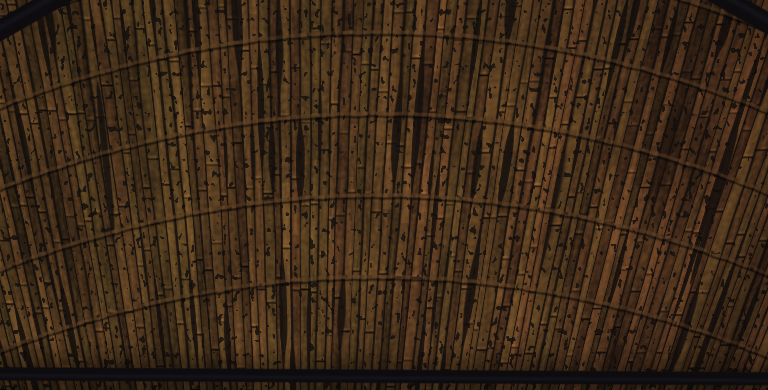
Reproduce this texture procedurally as a WebGL 2 fragment shader.

```glsl
#version 300 es
precision highp float;
// A vaulted ceiling of about 84 dark bamboo slats that fan out upwards, crossed by
// arched battens and framed by black beams. Slats are cells along a fan coordinate,
// with hashed tones, joints and gaps; gradient noise adds grain, stains and mould.
uniform vec2 u_resolution;
out vec4 fragColor;

float hash(vec2 p) {
    vec3 q = fract(p.xyx * vec3(0.1031, 0.103, 0.0973));
    q += dot(q, q.yzx + 33.33);
    return fract((q.x + q.y) * q.z);
}

float cornerSlope(vec2 cell, vec2 offset) {
    float angle = 6.2832 * hash(cell);
    return dot(vec2(cos(angle), sin(angle)), offset);
}

// Gradient noise, roughly -0.7 to 0.7
float noise(vec2 p) {
    vec2 i = floor(p), f = fract(p);
    vec2 w = f * f * f * (f * (f * 6.0 - 15.0) + 10.0);
    vec2 e = vec2(1.0, 0.0);
    return mix(mix(cornerSlope(i, f), cornerSlope(i + e, f - e), w.x),
               mix(cornerSlope(i + e.yx, f - e.yx), cornerSlope(i + 1.0, f - 1.0), w.x), w.y);
}

// Soft band: 1 where distance d is below the half width
float band(float d, float halfWidth, float soft) {
    return 1.0 - smoothstep(halfWidth - soft, halfWidth + soft, abs(d));
}

// Tapered opening from a to b, widest in the middle
float crack(vec2 p, vec2 a, vec2 b, float width, float soft) {
    vec2 ab = b - a;
    float t = clamp(dot(p - a, ab) / dot(ab, ab), 0.0, 1.0);
    float taper = sqrt(4.0 * t * (1.0 - t));
    return band(length(p - a - ab * t), width * taper, soft) * smoothstep(0.0, 0.1, taper);
}

void main() {
    vec2 p = gl_FragCoord.xy / u_resolution.y;
    p.x += 0.5 * (1.969 - u_resolution.x / u_resolution.y);
    float px = 1.0 / u_resolution.y;

    // Fan coordinate, warped so that the slats vary in width and lean
    float u = (p.x - 0.77) / (p.y + 2.8) * 3.3 / 0.0235 + 200.0;
    u += 0.5 * noise(vec2(u * 0.8, p.y * 0.9)) + 0.1 * noise(vec2(u * 0.5, p.y * 6.0));
    float slat = floor(u), across = fract(u);
    float soft = 0.6 * px / 0.0235;

    // Joints divide each slat into lengths of different tone
    float pitch = 0.2 + 0.16 * hash(vec2(slat, 3.0));
    float along = p.y / pitch + 9.0 * hash(vec2(slat, 7.0));
    float piece = floor(along);
    float jointDistance = (fract(along) - 0.5) * pitch;
    float tone = 0.54 + 0.62 * (hash(vec2(slat, 11.0)) - 0.5);
    tone += 0.2 * (hash(vec2(slat, piece + 20.0)) - 0.5);

    // Long fibres, fine grain and wide stains
    tone += 0.3 * noise(vec2(u * 3.0, p.y * 14.0));
    tone += 0.28 * noise(vec2(u * 2.3, p.y * 75.0));
    tone += 0.4 * noise(p * vec2(5.0, 4.0) + 31.0);
    vec3 color = mix(vec3(0.155, 0.105, 0.065), vec3(0.41, 0.28, 0.145), clamp(tone, 0.0, 1.15));
    float hue = hash(vec2(slat, 43.0)) - 0.5 - 0.4 * (p.x - 0.9);
    color *= 1.0 + hue * vec3(-0.04, 0.08, -0.02);

    // Rounded face, lit a little from the left
    float side = across * 2.0 - 1.0;
    color *= 1.06 - 0.22 * side * side - 0.07 * side;

    // Joint: dark ring with a pale lip above
    float ring = 0.35 + 0.5 * hash(vec2(slat, piece));
    color *= 1.0 + 0.22 * band(jointDistance - 0.006, 0.003, px);
    color *= 1.0 - ring * band(jointDistance, 0.002, px);

    // Mould in clusters, stronger on some slats
    float infested = 0.16 * hash(vec2(slat, 57.0)) + 0.14 * noise(p * 6.0 + 70.0);
    float spots = noise(p * vec2(72.0, 50.0)) + 0.3 * noise(p * 130.0);
    color = mix(color, vec3(0.075, 0.06, 0.055), 0.85 * smoothstep(0.37, 0.47, spots + infested));

    // Gaps between slats, opening wide in places
    float edge = floor(u + 0.5);
    float opening = 0.05 + 0.07 * hash(vec2(edge, 81.0));
    opening += 0.35 * smoothstep(0.2, 0.5, noise(vec2(edge * 1.37, p.y * 2.6)));
    float gap = band(min(across, 1.0 - across), opening, soft);
    gap = max(gap, crack(p, vec2(0.25, 0.79), vec2(0.292, 0.39), 0.009, px));
    gap = max(gap, crack(p, vec2(1.892, 0.67), vec2(1.77, 0.27), 0.008, px));
    color = mix(color, vec3(0.065, 0.05, 0.045), 0.82 * gap);

    // Arched battens, tan with a shadow below
    float arch = (0.918 - p.y - 0.203 * (p.x - 0.97) * (p.x - 0.97)) / 0.209;
    float row = floor(arch + 0.5);
    float battenY = (row - arch) * 0.209 + 0.003 * noise(vec2(u * 0.6, row * 5.0));
    float shown = step(row, 3.5) * (0.3 + 0.5 * hash(vec2(slat, row + 90.0)));
    color *= 1.0 - 0.55 * step(row, 3.5) * band(battenY + 0.008, 0.003, 1.5 * px);
    vec3 tan_ = vec3(0.37, 0.25, 0.145) * (0.9 + 0.4 * noise(vec2(u * 2.0, row)));
    color = mix(color, tan_, shown * band(battenY, 0.0045, px));

    // Dim light: falls off towards the corners and near the lower beam
    vec2 away = (p - vec2(0.88, 0.42)) * vec2(0.72, 0.85);
    color *= 1.1 - 0.38 * dot(away, away);
    color *= 0.6 + 0.4 * smoothstep(0.03, 0.13, p.y + 0.012 * (p.x - 1.0));

    // Black beams: one along the bottom, two across the upper corners
    float bottom = p.y - 0.035 + 0.0065 * (p.x - 1.0);
    float corner = (p.y - 1.031 + 0.57 * (abs(p.x - 1.0) - 0.81)) * 0.869;
    float beam = max(band(bottom, 0.017, px), band(corner, 0.026, px));
    float sheen = band(bottom + 0.004, 0.004, 0.004) + band(corner - 0.006, 0.006, 0.006);
    vec3 beamColor = vec3(0.05, 0.045, 0.055) + vec3(0.025, 0.027, 0.04) * sheen;
    color = mix(color, beamColor, beam);
    fragColor = vec4(color, 1.0);
}
```
